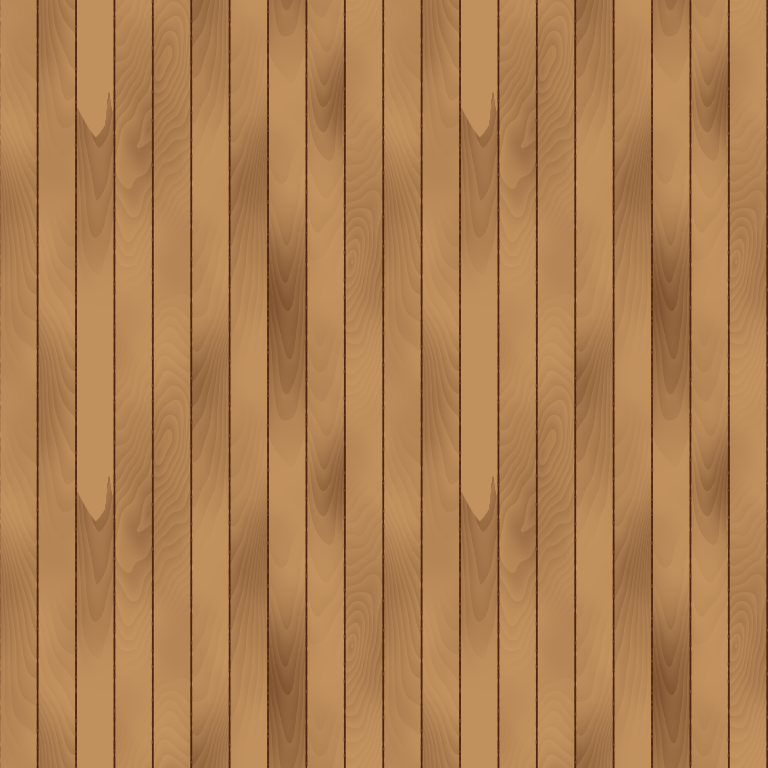
Write a Shadertoy shader that draws this texture.

```glsl
// Upright wooden planks: ten different boards form a tile, repeated twice each way.
// Each board has a soft dark patch and stepped growth rings, either nested arcs
// or leaning ovals around a knot, bent by layered sines. Thin worn seams part the boards.

const float TAU = 6.2831853;
const float REPEATS = 2.0;            // tiles across and down
const float PLANKS = 10.0;            // boards per tile
const int TIP_PLANK = 2;              // board with the pale pointed tongue
const float KNOT_SQUEEZE = 0.20;      // knot ring height per board width
const float KNOT_SLANT = 0.12;        // rise of knot rings across a board
const float RING_CONTRAST = 0.27;
const float MOTTLE = 0.19;
const float WARP = 0.55;              // ring bending, in rings
const float KNOT_WARP = 1.3;
const float SEAM_HALF_WIDTH = 0.0012; // canvas units
const float SEAM_SHIFT = 0.001;       // seam sits just left of the board edge
const float SEAM_WEAR = 0.0003;

const vec3 PALE_WOOD = vec3(0.765, 0.575, 0.370);
const vec3 DARK_WOOD = vec3(0.510, 0.335, 0.200);
const vec3 SEAM_DARK = vec3(0.310, 0.145, 0.065);
const vec3 SEAM_WORN = vec3(0.430, 0.250, 0.130);

// Dark patch per board: centre height, reach up, reach down, strength
const vec4 PATCH[10] = vec4[10](
    vec4(0.46, 0.20, 0.42, 0.36), vec4(0.02, 0.18, 0.42, 0.36),
    vec4(0.66, 0.30, 0.46, 0.50), vec4(0.66, 0.34, 0.40, 0.24),
    vec4(0.82, 0.30, 0.42, 0.28), vec4(0.00, 0.18, 0.44, 0.38),
    vec4(0.50, 0.24, 0.46, 0.42), vec4(0.19, 0.32, 0.46, 0.66),
    vec4(0.72, 0.20, 0.22, 0.44), vec4(0.32, 0.32, 0.32, 0.24));

// Rings per board: count, centre across, bow (0 makes a knot), dark side (-1 to 1)
const vec4 GRAIN[10] = vec4[10](
    vec4(15.0, 1.10, 0.35, -0.3), vec4(14.0, 0.95, 0.40, -0.4),
    vec4(11.0, 0.60, 0.80, 0.0), vec4(25.0, 0.85, 0.0, 0.3),
    vec4(30.0, 0.12, 0.0, -0.2), vec4(12.0, -0.10, 0.40, -0.3),
    vec4(11.0, -0.10, 0.60, 0.0), vec4(9.0, 0.45, 1.00, -0.25),
    vec4(12.0, 0.40, 0.80, 0.5), vec4(30.0, 0.18, 0.0, 0.0));

// Sines with whole periods along the board, so they wrap
float layeredSines(float x, float y, float seed) {
    return 0.6 * sin(TAU * y + 3.5 * x + 2.4 * seed)
         + 0.3 * sin(TAU * 3.0 * y - 5.0 * x + 4.1 * seed)
         + 0.1 * sin(TAU * 7.0 * y + 8.0 * x + 1.7 * seed);
}

// 1 in the pale tongue above a curved point, 0 below it
float paleTongue(float x, float dy) {
    float side = abs(x - 0.5);
    float edge = -0.017 + 0.19 * pow(side, 1.25);
    edge += 0.07 * (1.0 - smoothstep(0.0, 0.11, abs(x - 0.83)));
    float soft = 1.5 * REPEATS / iResolution.y;
    return smoothstep(-soft, soft, dy - edge);
}

// Darkness of the wood, 0 pale to 1 dark
float woodTone(int id, float x, float y) {
    vec4 patchInfo = PATCH[id];
    vec4 grain = GRAIN[id];
    float seed = float(id);
    float dy = fract(y - patchInfo.x + 0.5) - 0.5;
    float dx = x - grain.y;
    float arc = grain.z * dx * dx;

    // Soft patch, its ends slightly bent along the grain
    float bent = dy - 0.12 * arc;
    float reach = bent > 0.0 ? bent / patchInfo.y : -bent / patchInfo.z;
    float shade = 1.0 - smoothstep(0.0, 1.0, reach);
    float lean = 1.0 + grain.w * (2.0 * x - 1.0);

    // Growth rings: abrupt dark edge fading to pale, steeper inside the patch
    bool isKnot = grain.z == 0.0;
    float knot = length(vec2(dx * KNOT_SQUEEZE, dy - KNOT_SLANT * dx));
    float field = isKnot ? knot : dy - arc * (0.5 + 0.8 * shade);
    float bend = isKnot ? KNOT_WARP : WARP;
    float rings = grain.x * field + bend * layeredSines(x, y, seed);
    float phase = fract(rings);
    float soft = clamp(fwidth(rings), 0.001, 0.4);
    float band = (1.0 - phase) * smoothstep(0.0, soft, phase);
    float fade = 1.0 - smoothstep(0.32, 0.48, abs(dy));
    float contrast = RING_CONTRAST * fade * (0.4 + 0.6 * shade);

    // Broad mottling
    float mottle = MOTTLE * smoothstep(-0.8, 0.9, layeredSines(0.5 * x, y, seed + 3.0));

    // The tongue stays plain; the wood below fades into the next one
    float keep = id == TIP_PLANK
        ? (1.0 - paleTongue(x, dy)) * smoothstep(-0.5, -0.25, dy) : 1.0;
    return 0.03 + keep * (mottle + patchInfo.w * shade * lean + contrast * (band - 0.4));
}

// Seam coverage in x, wear in y
vec2 seam(vec2 uv) {
    float count = REPEATS * PLANKS;
    float across = (uv.x + SEAM_SHIFT) * count;
    float line = mod(floor(across + 0.5), PLANKS);
    float dist = abs(fract(across + 0.5) - 0.5) / count;
    float y = TAU * uv.y * REPEATS;
    float wear = sin(5.0 * y + 2.1 * line) * sin(13.0 * y + 3.7 * line)
               * sin(31.0 * y + 5.3 * line + 2.0 * sin(3.0 * y));
    float halfWidth = SEAM_HALF_WIDTH + SEAM_WEAR * wear;
    float cover = clamp((halfWidth - dist) * iResolution.x + 0.5, 0.0, 1.0);
    return vec2(cover, smoothstep(0.25, 0.8, wear));
}

void mainImage(out vec4 fragColor, in vec2 fragCoord) {
    vec2 uv = fragCoord / iResolution.xy;
    float across = uv.x * REPEATS * PLANKS;
    int id = int(mod(floor(across), PLANKS));

    float tone = woodTone(id, fract(across), fract(uv.y * REPEATS));
    vec3 color = mix(PALE_WOOD, DARK_WOOD, clamp(tone, 0.0, 1.0));

    vec2 gap = seam(uv);
    color = mix(color, mix(SEAM_DARK, SEAM_WORN, gap.y), gap.x);
    fragColor = vec4(color, 1.0);
}
```
